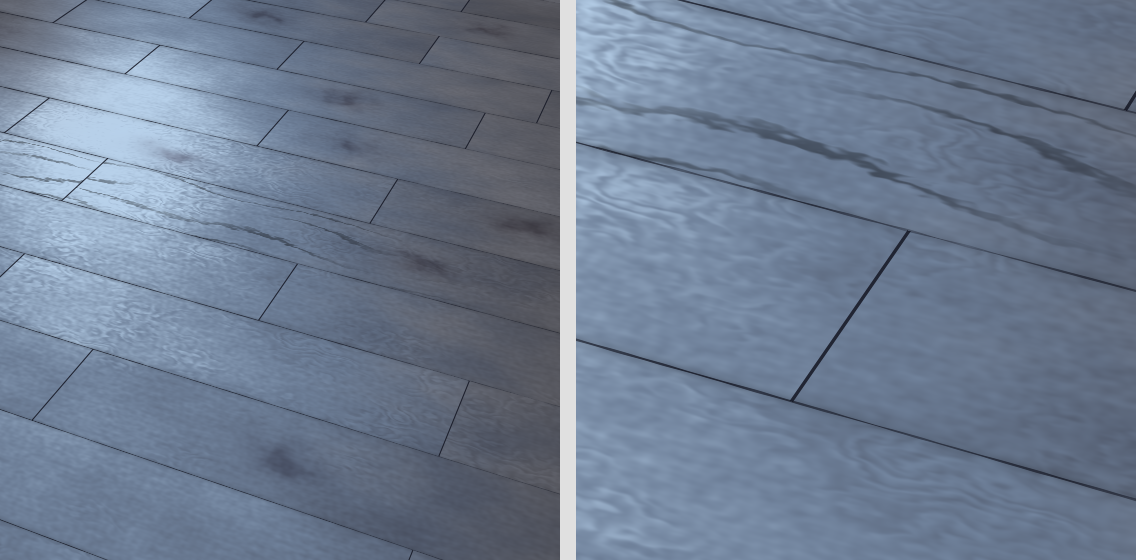
Left: the whole. Right: its middle third, enlarged.
A WebGL 1 fragment shader for this texture:

```glsl
precision highp float;
uniform vec2 u_resolution;

#define PLANK_LENGTH 0.62
#define LENGTH_RATIO 10.0
#define SEAM_HALF_WIDTH 0.0005
#define JOINT_HALF_WIDTH 0.0010
#define GRAIN_STRENGTH 0.085
#define RIPPLE_STRENGTH 0.075
#define SHADE vec3(0.265, 0.285, 0.345)
#define SLATE vec3(0.43, 0.50, 0.60)
#define GLARE vec3(0.72, 0.82, 0.92)
#define WARM vec3(0.39, 0.38, 0.395)
#define GAP vec3(0.09, 0.10, 0.15)

float hash(vec2 p) {
  return fract(sin(dot(p, vec2(127.1, 311.7))) * 43758.55);
}

vec2 gradientAt(vec2 cell) {
  float angle = 6.2832 * hash(cell);
  return vec2(cos(angle), sin(angle));
}

float gradientNoise(vec2 p) {
  vec2 i = floor(p), f = fract(p);
  vec2 w = f * f * f * (f * (f * 6.0 - 15.0) + 10.0);
  vec2 e = vec2(1.0, 0.0);
  float low = mix(dot(gradientAt(i), f), dot(gradientAt(i + e), f - e), w.x);
  float high = mix(dot(gradientAt(i + e.yx), f - e.yx), dot(gradientAt(i + 1.0), f - 1.0), w.x);
  return mix(low, high, w.y);
}

float fbm(vec2 p) {
  float sum = 0.0, gain = 0.6;
  for (int i = 0; i < 4; i++) {
    sum += gain * gradientNoise(p);
    p = p * 2.03 + 17.3;
    gain *= 0.5;
  }
  return sum;
}

float bell(vec2 p) { return exp(-dot(p, p)); }

float lineMask(float dist, float halfWidth, float pixel) {
  return 1.0 - smoothstep(halfWidth - 0.6 * pixel, halfWidth + 0.6 * pixel, dist);
}

float pick(vec4 values, float index) {
  return dot(values, vec4(equal(vec4(0.0, 1.0, 2.0, 3.0), vec4(index))));
}

// Where the end joints of each row begin
float rowStart(float row) {
  return pick(vec4(0.86, 0.702, 0.382, 0.155), row + 4.0)
       + pick(vec4(0.388, 0.702, 0.317, 0.507), row)
       + pick(vec4(0.879, 0.532, 0.718, 1.163), row - 4.0);
}

void main() {
  vec2 p = gl_FragCoord.xy / u_resolution;
  p.y = 1.0 - p.y;
  float pixel = 1.0 / min(u_resolution.x, u_resolution.y);

  // Perspective floor coordinates and their gradients on the canvas
  vec2 tilt = vec2(-0.03, 1.06), alongAxis = vec2(1.0, 1.64), acrossAxis = vec2(-3.64, 17.5);
  float depth = 1.0 + dot(tilt, p);
  float along = dot(alongAxis, p) / depth;
  float across = (dot(acrossAxis, p) - 0.37) / depth;
  float alongSlope = length(alongAxis - along * tilt) / depth;
  float acrossSlope = length(acrossAxis - across * tilt) / depth;
  float detail = smoothstep(0.035, 0.10, 1.0 / acrossSlope);

  // Staggered planks
  float row = floor(across);
  float size = row < 0.0 ? 0.47 : (row == 3.0 ? 0.80 : PLANK_LENGTH);
  float offset = (along - rowStart(row)) / size;
  vec2 id = vec2(floor(offset), row);
  vec2 local = vec2(fract(offset), fract(across));
  float tone = hash(id + 3.7), figure = hash(id + 9.1);
  vec2 wood = vec2(along * LENGTH_RATIO, across) + 40.0 * vec2(tone, figure);

  // Window reflection
  float blotch = fbm(wood * vec2(0.6, 1.4));
  float sheen = 0.12 + 0.47 * bell((p - vec2(0.18, 0.50)) / vec2(0.56, 0.66));
  sheen += 0.62 * bell((p - vec2(0.19, 0.24)) / vec2(0.23, 0.25));
  sheen -= 0.30 * bell(p / vec2(0.17, 0.17));
  sheen += 0.15 * (tone - 0.5) + 0.22 * blotch;

  // Grain: fine streaks, curling ripples and mottling
  float streak = gradientNoise(wood * vec2(4.0, 22.0)) + 0.7 * gradientNoise(wood * vec2(12.0, 38.0));
  float field = gradientNoise(wood * vec2(1.1, 2.6)) + 0.45 * gradientNoise(wood * vec2(3.4, 7.0));
  float ripple = sin(26.0 * field + 18.0 * local.y + 3.0 * streak);
  float rippleArea = smoothstep(-0.10, 0.40, fbm(wood * vec2(0.8, 1.6) + 5.0) + 0.5 * (figure - 0.4));
  float light = 0.40 + sheen;
  sheen += light * (GRAIN_STRENGTH * streak * mix(0.7, 1.0, detail) + RIPPLE_STRENGTH * ripple * rippleArea * detail);
  sheen += 0.09 * light * gradientNoise(wood * vec2(14.0, 19.0)) * detail;

  vec3 color = mix(SHADE, SLATE, smoothstep(-0.10, 0.56, sheen));
  color = mix(color, GLARE, smoothstep(0.42, 1.10, sheen));
  float warmth = smoothstep(0.50, 1.05, p.x + 0.35 * blotch - 0.20 * (p.y - 0.4));
  warmth = max(warmth, 0.8 * bell(p / vec2(0.15, 0.18)));
  color = mix(color, WARM * (0.76 + 0.9 * sheen), 0.75 * warmth);

  // Dark wavy veins along one coarse row
  float wave = local.y * 3.5 + 1.1 * gradientNoise(vec2(wood.x * 0.55, local.y * 1.5)) + 0.12 * streak;
  float vein = 1.0 - smoothstep(0.01, 0.10, abs(fract(wave) - 0.5));
  vein *= smoothstep(-0.2, 0.3, gradientNoise(wood * vec2(0.6, 1.5))) * smoothstep(0.95, 0.45, p.x);
  color *= 1.0 - 0.38 * vein * step(abs(row - 3.0), 0.5);

  // Smudged knots with ragged edges
  vec2 center = vec2(0.2 + 0.6 * hash(id + 21.3), 0.3 + 0.4 * hash(id + 33.9));
  vec2 fromKnot = (local - center) * vec2(size * LENGTH_RATIO, 1.0);
  fromKnot += vec2(0.7, 0.35) * vec2(fbm(wood * vec2(1.8, 2.8)), fbm(wood * vec2(1.8, 2.8) + 8.0));
  float hasKnot = step(0.5, hash(id + 51.2));
  float knot = 0.34 * bell(fromKnot / vec2(0.65, 0.24)) + 0.34 * bell(fromKnot / vec2(0.24, 0.11));
  color = mix(color, color * vec3(0.58, 0.54, 0.58), knot * hasKnot);

  // Long seams, worn unevenly, and crisp end joints
  float edgeNoise = gradientNoise(vec2(along * 16.0, floor(across + 0.5) * 7.3));
  float fineNoise = gradientNoise(vec2(along * 70.0, floor(across + 0.5) * 3.7));
  float seamDist = min(local.y, 1.0 - local.y) / acrossSlope + 0.0006 * fineNoise;
  float jointDist = min(local.x, 1.0 - local.x) * size / alongSlope;
  float wear = clamp(mix(0.72, 0.28, p.x) + 0.16 * p.y + 0.5 * edgeNoise + 0.25 * fineNoise, 0.08, 0.85);
  color *= 1.0 - 0.24 * wear * exp(-max(seamDist, 0.0) / 0.003);
  color = mix(color, GAP, wear * lineMask(seamDist, SEAM_HALF_WIDTH, pixel));
  color = mix(color, GAP, 0.88 * lineMask(jointDist, JOINT_HALF_WIDTH, pixel));

  gl_FragColor = vec4(clamp(color, 0.0, 1.0), 1.0);
}
```
